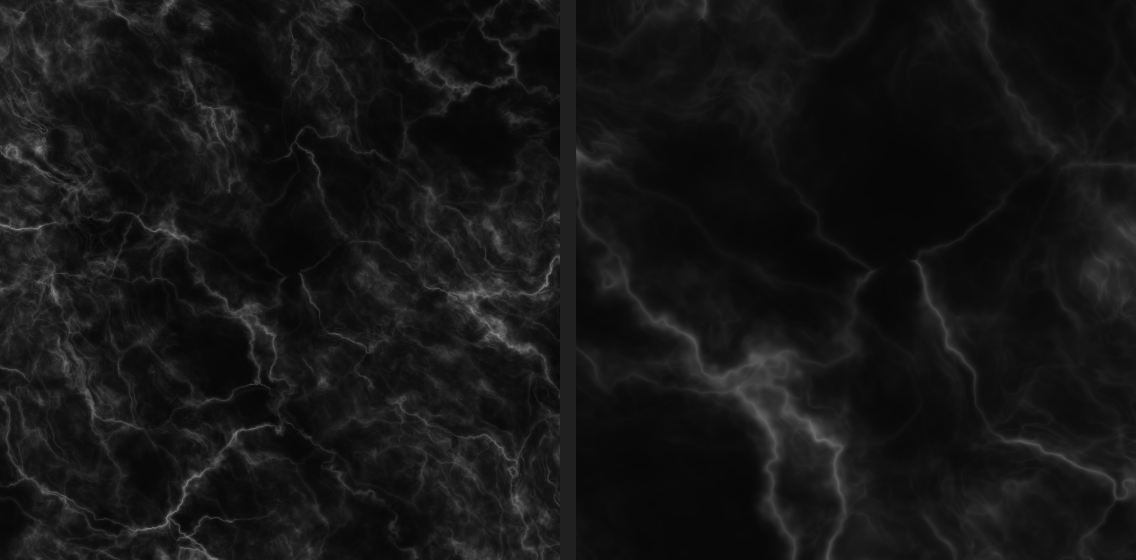
Left: the whole. Right: its middle third, enlarged.
Reproduce this texture procedurally as a WebGL 1 fragment shader.

```glsl
precision highp float;
uniform vec2 u_resolution;

#define BASE_TONE 0.029
#define HAZE_TONE 0.145
#define PATCH_TONE 0.15
#define MAJOR_TONE 0.46
#define MINOR_TONE 0.29
#define HAIR_TONE 0.19
#define MESH_TONE 0.17
#define VEIN_ANGLE -0.9
#define STRETCH 0.58
#define WARP 0.15
#define CRINKLE 0.042

float hash(vec2 p) {
  vec3 h = fract(p.xyx * 0.1031);
  h += dot(h, h.yzx + 33.33);
  return fract((h.x + h.y) * h.z);
}

vec2 hash2(vec2 p) {
  return vec2(hash(p + 17.3), hash(p + 71.9));
}

float noise(vec2 p) {
  vec2 i = floor(p), f = fract(p);
  f = f * f * (3.0 - 2.0 * f);
  return mix(mix(hash(i), hash(i + vec2(1.0, 0.0)), f.x),
             mix(hash(i + vec2(0.0, 1.0)), hash(i + 1.0), f.x), f.y);
}

float fbm(vec2 p) {
  float sum = 0.0, amp = 0.5;
  for (int i = 0; i < 4; i++) {
    sum += amp * noise(p);
    p = mat2(1.6, 1.2, -1.2, 1.6) * p + 19.7;
    amp *= 0.55;
  }
  return sum / 1.01;
}

// Thin fibres where the noise crosses its middle value
float fibres(vec2 p) {
  float sum = 0.0, amp = 0.5;
  for (int i = 0; i < 4; i++) {
    float crease = 1.0 - abs(2.0 * noise(p) - 1.0);
    sum += amp * pow(crease, 5.0);
    p = mat2(1.6, 1.2, -1.2, 1.6) * p + 7.1;
    amp *= 0.75;
  }
  return sum;
}

// Cracks along Voronoi borders, each border with its own strength: x core, y glow
vec2 veins(vec2 p, float scale, float width, float rarity) {
  vec2 q = p * scale, cell = floor(q);
  vec2 nearCell = cell, toNear = vec2(8.0);
  for (int y = -1; y <= 1; y++) {
    for (int x = -1; x <= 1; x++) {
      vec2 id = cell + vec2(float(x), float(y));
      vec2 toSite = id + hash2(id) - q;
      if (dot(toSite, toSite) < dot(toNear, toNear)) {
        toNear = toSite;
        nearCell = id;
      }
    }
  }
  vec2 result = vec2(0.0);
  for (int y = -2; y <= 2; y++) {
    for (int x = -2; x <= 2; x++) {
      vec2 id = nearCell + vec2(float(x), float(y));
      vec2 toSite = id + hash2(id) - q;
      vec2 gap = toSite - toNear;
      if (dot(gap, gap) > 0.0001) {
        float d = max(dot(0.5 * (toSite + toNear), normalize(gap)), 0.0) / scale;
        float strength = pow(hash(id + nearCell + 5.5), rarity);
        result = max(result, strength * exp(-d / vec2(width, width * 8.0)));
      }
    }
  }
  return result;
}

void main() {
  vec2 p = gl_FragCoord.xy / u_resolution.y;
  float pixel = 1.0 / u_resolution.y;

  // Frame whose x axis runs down and to the right
  vec2 along = vec2(cos(VEIN_ANGLE), sin(VEIN_ANGLE));
  vec2 q = vec2(dot(p, along), dot(p, vec2(-along.y, along.x)));
  vec2 streak = q * vec2(STRETCH, 1.0) + 3.0;
  vec2 bend = vec2(fbm(p * 4.0 + 2.3), fbm(p * 4.0 + 41.7)) - 0.5;
  vec2 crinkle = vec2(fbm(p * 26.0 + 9.1), fbm(p * 26.0 + 63.2)) - 0.5;
  vec2 jagged = streak + WARP * bend + CRINKLE * crinkle;

  // Four generations of cracks, the last a mesh of small loops
  float swell = noise(p * 17.0 + 4.0);
  float width = max(0.0028 * (0.6 + 0.9 * swell), 0.8 * pixel);
  vec2 major = veins(jagged + 1.7, 3.6, width, 1.5);
  vec2 minor = veins(jagged * 1.02 + 0.05 * bend + 8.3, 7.0, width, 1.4);
  vec2 hair = veins(streak + 0.13 * bend + 0.025 * crinkle + 5.0, 10.0, width, 1.4);
  vec2 mesh = veins(p + 0.1 * bend + CRINKLE * crinkle + 2.0, 22.0, width, 1.2);

  // Mineral haze of fibres and specks, denser beside the major cracks
  float cloud = fbm(streak * 6.5 + 0.6 * bend + 12.0);
  float density = smoothstep(0.3, 0.85, cloud + 0.13 * major.y);
  float speckle = fbm(p * 38.0 + 6.0);
  float fibre = fibres(streak * 20.0 + 2.5 * bend + 0.6 * crinkle);
  float texture = fibre * (0.1 + 3.6 * speckle * speckle);
  float haze = density * (0.3 + texture);
  float patches = smoothstep(0.54, 0.82, fbm(streak * 9.0 + 31.0) + 0.16 * major.y);

  // Cracks fade in and out along their length
  float fade = smoothstep(0.3, 0.65, fbm(p * 11.0 + 23.0));
  float tone = BASE_TONE + 0.03 * (speckle - 0.4) * (0.4 + density);
  tone += HAZE_TONE * haze;
  tone += PATCH_TONE * patches * texture;
  tone += MAJOR_TONE * major.x * (0.25 + 0.75 * fade);
  tone += MINOR_TONE * minor.x * (0.15 + 0.85 * fade);
  tone += HAIR_TONE * hair.x * (0.3 + 0.7 * density);
  tone += MESH_TONE * mesh.x * (0.6 * density * fade + 0.5 * patches);
  tone += 0.06 * (major.y + 0.4 * minor.y) * texture;

  // Soft shoulder keeps crossings from burning out
  tone = max(tone, 0.015);
  tone /= 1.0 + 0.5 * tone * tone;
  gl_FragColor = vec4(vec3(tone), 1.0);
}
```
